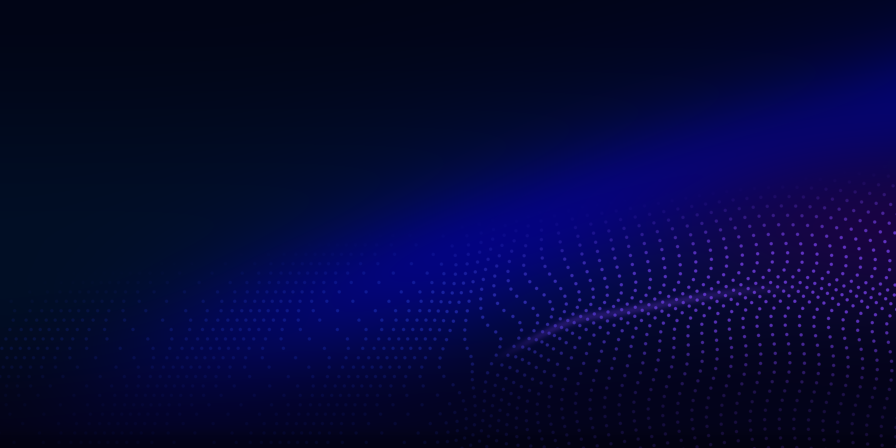
Write a Shadertoy shader that draws this background.

```glsl
// Dark blue backdrop with a slanted glow above a folded sheet of fine dots.

const vec3 TOP_NAVY = vec3(0.005, 0.018, 0.085);
const vec3 MID_NAVY = vec3(0.004, 0.055, 0.145);
const vec3 FLOOR_NAVY = vec3(0.012, 0.012, 0.095);
const vec3 GLOW_BLUE = vec3(0.012, 0.010, 0.530);
const vec3 GLOW_VIOLET = vec3(0.130, 0.000, 0.270);
const vec3 DOT_BLUE = vec3(0.110, 0.190, 0.720);
const vec3 DOT_VIOLET = vec3(0.430, 0.230, 0.860);

const vec2 DOT_GAP = vec2(0.0325, 0.0210);
const float DOT_RADIUS = 0.0036;

float bell(float x, float width) {
    float t = x / width;
    return exp(-t * t);
}

// Height of the main crease, climbing towards the right
float creaseHeight(float x) {
    return 0.17 + 0.115 * smoothstep(1.00, 1.32, x)
                + 0.070 * smoothstep(1.20, 1.75, x)
                - 0.020 * smoothstep(1.75, 2.05, x);
}

// Maps a canvas point to (column, row) of the folded dot sheet
vec2 sheetCoord(vec2 p) {
    float d = p.y - creaseHeight(p.x);
    float rightSide = smoothstep(0.95, 1.30, p.x);
    float fold = 0.085 * tanh(d / 0.040) - 0.45 * max(d, 0.0);
    float ripple = 0.045 * sin(18.0 * p.y - 15.0 * p.x + 9.42);
    float bend = mix(ripple, fold, rightSide);
    bend += 0.012 * sin(22.0 * p.y + 2.0 * p.x);
    float row = d + 0.035 * rightSide * tanh(d / 0.030);
    return vec2(p.x - bend, row) / DOT_GAP;
}

// Round dots: the cell offset is carried back to canvas units
float dotMask(vec2 p, float pixel) {
    const float STEP = 0.0006;
    vec2 here = sheetCoord(p);
    vec2 dx = (sheetCoord(p + vec2(STEP, 0.0)) - here) / STEP;
    vec2 dy = (sheetCoord(p + vec2(0.0, STEP)) - here) / STEP;
    vec2 offset = fract(here) - 0.5;
    float det = max(abs(dx.x * dy.y - dy.x * dx.y), 1.0);
    vec2 local = vec2(dy.y * offset.x - dy.x * offset.y,
                      dx.x * offset.y - dx.y * offset.x) / det;
    float soft = 0.8 * pixel;
    return 1.0 - smoothstep(DOT_RADIUS - soft, DOT_RADIUS + soft, length(local));
}

vec3 backdrop(vec2 p) {
    vec3 color = mix(MID_NAVY, TOP_NAVY, smoothstep(0.45, 1.0, p.y));
    color = mix(FLOOR_NAVY, color, smoothstep(0.02, 0.38, p.y - 0.06 * p.x));

    // Slanted glow with a wide halo
    float e = p.y - 0.12 - 0.315 * p.x;
    float reach = smoothstep(-0.05, 1.10, p.x);
    color.b += 0.10 * reach * bell(e, 0.34);
    float core = bell(e, e > 0.0 ? 0.14 : 0.17);
    core *= reach * (0.92 - 0.22 * smoothstep(1.2, 1.9, p.x));
    color = mix(color, GLOW_BLUE, core);

    // Violet pool at the right edge
    float pool = bell(p.x - 2.02, 0.50) * bell(p.y - 0.49, 0.18);
    color = mix(color, GLOW_VIOLET, 0.75 * pool);
    return color * mix(0.65, 1.0, smoothstep(0.0, 0.06, p.y));
}

// Dots fade at the far edge, to the left and towards the floor
float dotStrength(vec2 p) {
    float farEdge = 0.36 + 0.13 * p.x;
    float fade = 1.0 - smoothstep(farEdge - 0.16, farEdge + 0.02, p.y);
    float side = mix(0.28, 0.85, smoothstep(0.1, 1.6, p.x));
    float depth = mix(0.22, 1.0, smoothstep(0.08, 0.33, p.y));
    return fade * side * depth;
}

void mainImage(out vec4 fragColor, in vec2 fragCoord) {
    // Height runs 0 to 1, width 0 to 2
    vec2 p = fragCoord / iResolution.xy * vec2(2.0, 1.0);
    float pixel = 1.0 / iResolution.y;
    vec3 color = backdrop(p);

    vec3 dotColor = mix(DOT_BLUE, DOT_VIOLET, smoothstep(0.8, 1.7, p.x));
    color = mix(color, dotColor, dotMask(p, pixel) * dotStrength(p));

    // Faint sheen where the rows crowd along the crease
    float span = smoothstep(1.08, 1.25, p.x) * (1.0 - smoothstep(1.5, 1.85, p.x));
    float sheen = span * bell(p.y - creaseHeight(p.x), 0.010);
    color = mix(color, DOT_VIOLET, 0.28 * sheen);

    fragColor = vec4(color, 1.0);
}
```
